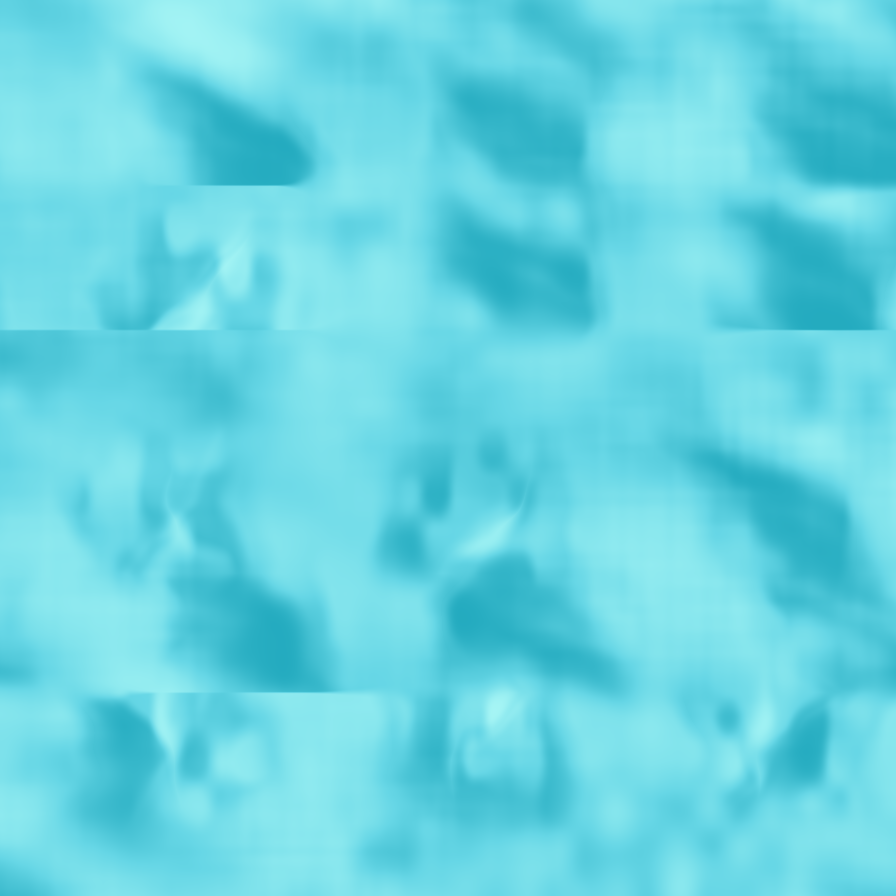
Reproduce this texture procedurally as a three.js fragment shader.

```glsl
// Soft turquoise patchwork: blurred bright panes, dark wedges and mottled glints in seamed rows.
varying vec2 vUv;

float hash(vec2 p) {
  vec3 q = fract(vec3(p.xyx) * 0.1031);
  q += dot(q, q.yzx + 33.33);
  return fract((q.x + q.y) * q.z);
}

float noise(vec2 p) {
  vec2 i = floor(p);
  vec2 f = fract(p);
  f = f * f * (3.0 - 2.0 * f);
  float below = mix(hash(i), hash(i + vec2(1.0, 0.0)), f.x);
  float above = mix(hash(i + vec2(0.0, 1.0)), hash(i + 1.0), f.x);
  return mix(below, above, f.y);
}

float fbm(vec2 p) {
  float sum = 0.0;
  float gain = 0.55;
  for (int i = 0; i < 3; i++) {
    sum += gain * noise(p);
    p = p * 2.0 + 17.3;
    gain *= 0.5;
  }
  return sum;
}

// 1 between low and high, with soft flanks
float span(float x, float low, float high, float soft) {
  return smoothstep(low - soft, low + soft, x) * (1.0 - smoothstep(high - soft, high + soft, x));
}

float seamHeight(float row) {
  return 0.2 * row + 0.04 * sin(row * 2.4);
}

// Bright pane resting on the seam
float pane(vec2 p) {
  return span(p.x, 0.012, 0.14, 0.016) * (1.0 - smoothstep(0.02, 0.17, p.y));
}

// Dark wedge sloping down to the seam, under a pale lobe
float wedge(vec2 p, float vary) {
  float slope = 0.15 + 0.03 * vary - 0.5 * (p.x - 0.16) - p.y;
  float body = smoothstep(-0.015, 0.04, slope);
  body *= smoothstep(-0.03, 0.035, p.x - 0.215 + 0.45 * p.y);
  body *= 1.0 - smoothstep(0.315, 0.34, p.x);
  float fold = 1.0 - 0.3 * span(slope, 0.05, 0.075, 0.02);
  float lobe = span(slope, -0.075, -0.025, 0.025) * span(p.x, 0.19, 0.31, 0.03);
  return 0.24 * lobe - 0.47 * body * fold;
}

// Dark blotches broken by soft light glints and a slanting ray
float mottle(vec2 p, vec2 uv, float vary) {
  float area = span(p.x, 0.165, 0.32, 0.02) * (1.0 - smoothstep(0.07, 0.18, p.y));
  float blotch = smoothstep(0.25, 0.75, noise(uv * vec2(32.0, 20.0)));
  float center = 0.21 + 0.07 * vary + (0.9 - 1.4 * vary) * p.y;
  float width = 0.03 * (1.0 - p.y / 0.1);
  float glint = 1.0 - smoothstep(width - 0.016, width + 0.012, abs(p.x - center));
  float ray = span(p.x - 0.8 * p.y, 0.185, 0.2, 0.012);
  return area * (0.4 * glint + 0.12 * ray + 0.1 - 0.5 * blotch);
}

// Tone of one row; the lower rows are turned upside down
float rowTone(vec2 uv, float row) {
  float turned = 1.0 - step(1.5, row);
  vec2 drift = uv + row * vec2(7.1, 3.7);
  vec2 warp = vec2(noise(drift * 13.0), noise(drift * 13.0 + 40.0)) - 0.5;
  warp += 0.35 * (vec2(noise(drift * 31.0), noise(drift * 31.0 + 70.0)) - 0.5);
  float x = mix(uv.x, -uv.x, turned) + 0.34 * hash(vec2(row, 5.0)) + 0.045 * warp.x;
  float cell = floor(x / 0.34);
  float vary = hash(vec2(cell + 3.0, row + 21.0));
  vec2 p = vec2(x - cell * 0.34, abs(uv.y - seamHeight(row + turned)) + 0.035 * warp.y);

  // Cloudy ground, partly drawn out along a falling diagonal
  vec2 slant = vec2(0.86 * drift.x - 0.5 * drift.y, 0.5 * drift.x + 0.86 * drift.y);
  float tone = 0.52 + 0.6 * (fbm(drift * vec2(7.0, 8.0)) - 0.48);
  tone += 0.48 * (noise(slant * vec2(7.0, 15.0) + 9.0) - 0.5);
  float patchy = smoothstep(0.35, 0.75, noise(drift * 6.0 + 30.0));
  tone += 0.4 * patchy * (noise(drift * vec2(29.0, 20.0) + 50.0) - 0.5);

  float light = pane(p) * (0.65 + 0.35 * vary);
  tone = mix(tone, 0.88, light * 0.85);
  float isWedge = step(0.5, hash(vec2(cell, row + 11.0)));
  return tone + mix(mottle(p, drift, vary), wedge(p, vary), isWedge);
}

void main() {
  // Rows overlap with seams that run from crisp to dissolved
  float tone = rowTone(vUv, 0.0);
  for (int i = 1; i < 5; i++) {
    float row = float(i);
    float loose = smoothstep(0.4, 0.75, noise(vec2(vUv.x * 4.0, row * 9.0)));
    float soft = mix(0.0015, 0.045, loose);
    float seam = seamHeight(row);
    tone = mix(tone, rowTone(vUv, row), smoothstep(seam - soft, seam + soft, vUv.y));
  }

  // Faint woven streaks
  float weave = noise(vUv * vec2(95.0, 12.0)) + noise(vUv * vec2(10.0, 100.0)) - 1.0;
  tone += 0.07 * weave * noise(vUv * 6.0 + 60.0);

  // Ease the extremes, then colour the tone
  tone = 0.5 + 0.5 * sin(clamp((tone - 0.5) * 2.0, -1.5, 1.5));
  vec3 deepTeal = vec3(0.14, 0.67, 0.75);
  vec3 turquoise = vec3(0.40, 0.84, 0.90);
  vec3 paleAqua = vec3(0.65, 0.96, 0.96);
  vec3 color = mix(deepTeal, turquoise, min(tone * 2.0, 1.0));
  color = mix(color, paleAqua, max(tone * 2.0 - 1.0, 0.0));
  gl_FragColor = vec4(color, 1.0);
}
```
